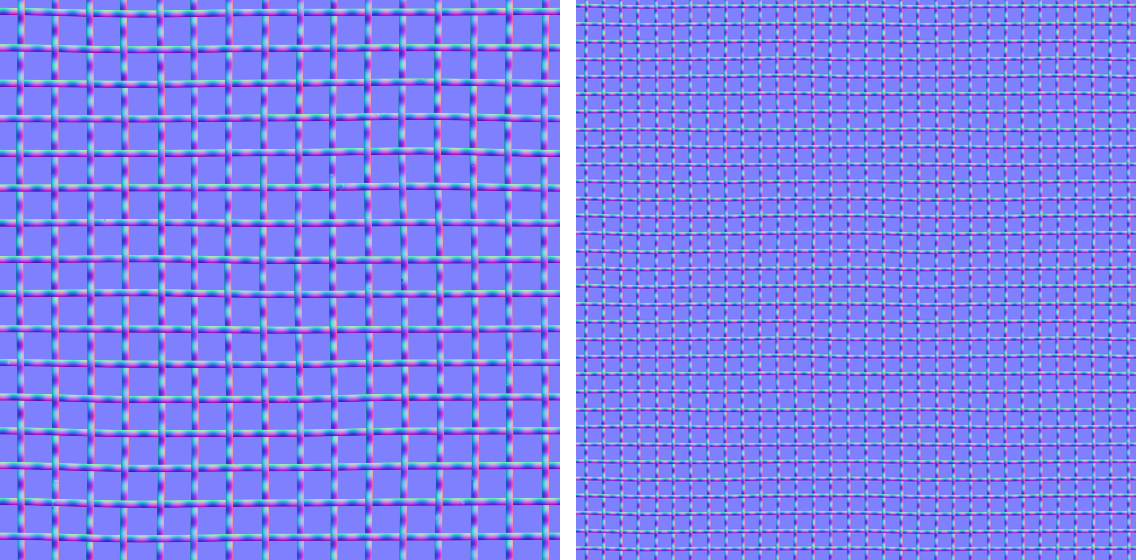
Left: one tile. Right: repeated 2 by 2.
Reproduce this texture map procedurally as a WebGL 1 fragment shader.

```glsl
precision highp float;
// Tangent-space normal map of a plain-woven wire mesh on a flat ground.
// Each wire is a round profile tilted along its length by a periodic crimp;
// a checkerboard decides which wire is on top, and wrapped noise bends and scuffs.

uniform vec2 u_resolution;

const float PI = 3.14159265;
const float REPEATS = 16.0;                 // wires across and down (even, so the weave wraps)
const vec2  WIRE_OFFSET = vec2(0.55, 0.63); // first crossing, in cells
const float WIRE_RADIUS = 0.102;            // in cells
const float CRIMP_WAVES = 3.0;              // half waves between crossings (odd)
const float CRIMP_TILT = 0.68;              // steepest crimp angle, radians
const float TILT_VARIATION = 0.3;
const float BEND = 0.06;                    // broad drift of the wires, in cells
const float WIRE_JITTER = 0.025;            // separate shift of each wire, in cells
const float SCUFF_THRESHOLD = 0.86;
const float SCUFF_STRENGTH = 0.9;
const vec3  GROUND = vec3(0.495, 0.5, 0.995);

float hash(vec2 p) {
  return fract(sin(dot(p, vec2(127.1, 311.7))) * 43758.5453);
}

// Value noise that wraps after "period" lattice cells; uv spans 0..1.
float wrappedNoise(vec2 uv, float period, float seed) {
  vec2 p = uv * period;
  vec2 i = floor(p);
  vec2 f = fract(p);
  f = f * f * (3.0 - 2.0 * f);
  vec2 a = mod(i, period);
  vec2 b = mod(i + 1.0, period);
  float low = mix(hash(a + seed), hash(vec2(b.x, a.y) + seed), f.x);
  float high = mix(hash(vec2(a.x, b.y) + seed), hash(b + seed), f.x);
  return mix(low, high, f.y);
}

// Wire normal as (along, across, up) for a position across it and a tilt angle.
vec3 wireNormal(float across, float tilt) {
  float u = clamp(across / WIRE_RADIUS, -0.97, 0.97);
  float rise = sqrt(1.0 - u * u);
  return vec3(rise * sin(tilt), u, rise * cos(tilt));
}

float wireCoverage(float across, float pixel) {
  return 1.0 - smoothstep(-0.5 * pixel, 0.5 * pixel, abs(across) - WIRE_RADIUS);
}

// +1 for even indices, -1 for odd ones.
float paritySign(float index) {
  return 1.0 - 2.0 * mod(index, 2.0);
}

vec3 encodeNormal(vec3 n) {
  return normalize(n) * 0.5 + 0.5;
}

void main() {
  vec2 uv = gl_FragCoord.xy / u_resolution;
  float pixel = REPEATS / min(u_resolution.x, u_resolution.y);

  // Bent grid: integers of "grid" are wire centres.
  vec2 drift = vec2(wrappedNoise(uv, 4.0, 3.0), wrappedNoise(uv, 4.0, 19.0)) - 0.5;
  vec2 grid = uv * REPEATS - WIRE_OFFSET + 2.0 * BEND * drift;
  vec2 id = floor(grid + 0.5);
  vec2 wireId = mod(id, REPEATS);
  vec2 jitter = vec2(hash(vec2(wireId.x, 41.0)), hash(vec2(wireId.y, 73.0))) - 0.5;
  vec2 across = grid - id + 2.0 * WIRE_JITTER * jitter;

  // Crimp: height rises at "over" crossings and sinks at "under" ones.
  float variation = 1.0 + TILT_VARIATION * (2.0 * wrappedNoise(uv, 32.0, 7.0) - 1.0);
  vec2 tilt = CRIMP_TILT * variation * sin(CRIMP_WAVES * PI * grid);
  vec3 horizontal = wireNormal(across.y, tilt.x * paritySign(id.y));
  vec3 vertical = wireNormal(across.x, -tilt.y * paritySign(id.x)).yxz;

  // Sparse scuffs roughen the wire surface.
  float scuff = smoothstep(SCUFF_THRESHOLD, SCUFF_THRESHOLD + 0.1, wrappedNoise(uv, 64.0, 29.0));
  scuff *= smoothstep(0.55, 0.8, wrappedNoise(uv, 16.0, 53.0));
  vec2 grain = vec2(wrappedNoise(uv, 256.0, 11.0), wrappedNoise(uv, 256.0, 67.0)) - 0.5;
  vec3 roughness = vec3(SCUFF_STRENGTH * scuff * grain * 2.0, 0.0);

  vec3 horizontalColour = encodeNormal(horizontal + roughness);
  vec3 verticalColour = encodeNormal(vertical + roughness);
  float horizontalMask = wireCoverage(across.y, pixel);
  float verticalMask = wireCoverage(across.x, pixel);

  // Weave: the vertical wire is on top where the index sum is odd.
  float verticalOver = mod(id.x + id.y, 2.0);
  vec3 horizontalTop = mix(mix(GROUND, verticalColour, verticalMask), horizontalColour, horizontalMask);
  vec3 verticalTop = mix(mix(GROUND, horizontalColour, horizontalMask), verticalColour, verticalMask);
  gl_FragColor = vec4(mix(horizontalTop, verticalTop, step(0.5, verticalOver)), 1.0);
}
```
